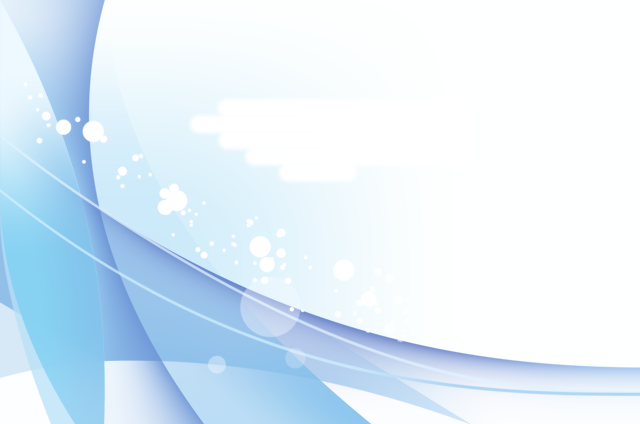
Write a Shadertoy shader that draws this background.

```glsl
// Flowing translucent blue ribbons with white bubbles over a pale sky gradient.

float hash(float n) { return fract(sin(n * 127.1) * 43758.55); }

// Antialiased step: 1 where d is positive
float inside(float d) {
    float w = 0.9 / iResolution.y;
    return smoothstep(-w, w, d);
}

float disc(vec2 p, vec2 center, float radius) {
    return inside(radius - length(p - center));
}

// Soft light line; d is the vertical distance to its curve
float hairline(float d, float width) {
    return 1.0 - smoothstep(width * 0.4, width + 1.0 / iResolution.y, abs(d));
}

// Sky glow, fading to white upward and to the right
vec3 sky(vec2 p) {
    float glow = (1.0 - smoothstep(0.35, 1.1, p.x)) * (1.0 - smoothstep(0.4, 1.05, p.y));
    vec3 col = mix(vec3(0.995, 1.0, 1.0), vec3(0.82, 0.93, 0.98), glow);
    // White brush strokes
    for (int i = 0; i < 5; i++) {
        float k = float(i);
        float left = i == 4 ? 0.68 : 0.535 + 0.065 * sin(k * 4.7);
        float right = i == 4 ? 0.82 : 1.1;
        vec2 q = p - vec2(clamp(p.x, left, right), 0.745 - 0.038 * k);
        col = mix(col, vec3(1.0), 1.0 - smoothstep(0.012, 0.03, length(q)));
    }
    return col;
}

// Small bubbles scattered along a falling diagonal
float bubbles(vec2 p) {
    float m = 0.0;
    for (int i = 0; i < 80; i++) {
        float k = float(i);
        float t = hash(k + 1.3);
        float spread = hash(k + 31.7) + hash(k + 57.1) - 1.0;
        vec2 c = vec2(0.06 + 0.93 * t, 0.77 - 0.75 * t + 0.22 * t * t + 0.1 * spread);
        float radius = 0.004 + 0.009 * pow(hash(k + 83.9), 3.0);
        m = max(m, disc(p, c, radius) * (1.0 - 0.6 * smoothstep(0.85, 1.0, t)));
    }
    // Large bubbles, each with a smaller companion
    for (int i = 0; i < 4; i++) {
        float k = float(i);
        vec2 c = vec2(0.22 + 0.197 * k, 0.69 - 0.19 * k + 0.027 * k * k);
        m = max(m, disc(p, c, 0.025));
        m = max(m, disc(p, c + vec2(-0.07 + 0.043 * k, 0.01 - 0.026 * k), 0.018));
    }
    return m;
}

void mainImage(out vec4 fragColor, in vec2 fragCoord) {
    vec2 p = fragCoord / iResolution.y;
    p.x *= 1.51 * iResolution.y / iResolution.x;
    float x = p.x, y = p.y;

    // Curves given as heights over x
    float crest = 0.133 + 0.2014 * pow(max(1.55 - x, 0.0), 2.28);
    float lowLine = 0.07 + 0.174 * pow(max(1.5 - x, 0.0), 2.51);
    float arch = 0.15 - (x < 0.3 ? 0.46 : 0.23) * (x - 0.3) * (x - 0.3);
    float wave = 0.287 - 0.6 * x + 0.12 * x * x;

    // Curves given as positions over y
    float leafEdge = 0.247 - 0.294 * pow(abs(y - 0.08), 2.1);
    float stemEdge = 0.21 + 0.51 * (y - 0.73) * (y - 0.73);
    float veilEdge = 0.876 - 1.2255 * y + 0.602 * y * y;
    float leafStart = 0.177 * pow(max(1.0 - y / 0.55, 0.0), 2.0);
    float rimStart = 0.12 * pow(max(1.0 - y / 0.48, 0.0), 1.6);

    float depth = crest - y;
    float below = inside(depth);
    float aboveArch = inside(y - arch);
    float aboveWave = inside(y - wave);
    vec3 col = mix(sky(p), vec3(0.99, 0.995, 1.0), below);

    // Broad ribbon under the crest
    float body = below * aboveArch * (1.0 - smoothstep(0.45, 1.2, x));
    body *= mix(0.35, 1.0, aboveWave);
    col = mix(col, vec3(0.57, 0.75, 0.91), body);
    float tail = below * inside(1.11 - 1.62 * y - x) * aboveArch;
    col = mix(col, vec3(0.63, 0.80, 0.94), 0.45 * tail * smoothstep(0.4, 0.8, x));
    float lilac = exp(-pow(length((p - vec2(0.72, 0.225)) * vec2(1.0, 1.8)) / 0.2, 2.0));
    col = mix(col, vec3(0.78, 0.81, 0.93), 0.65 * below * lilac);

    // Veil to the right of the stem
    float veil = inside(x - stemEdge) * inside(veilEdge - x);
    vec3 veilColor = mix(vec3(0.48, 0.74, 0.92), vec3(0.64, 0.79, 0.93), smoothstep(0.0, 0.35, y));
    col = mix(col, veilColor, veil * below * mix(0.5, 0.85, smoothstep(-0.3, 0.0, x - veilEdge)));
    col = mix(col, vec3(0.77, 0.90, 0.98), 0.5 * veil * (1.0 - below) * (1.0 - smoothstep(0.5, 0.95, y)));

    // Stem: dark toward its right edge, pale at the top and the foot
    float stem = inside(x - leafEdge) * inside(stemEdge - x);
    float across = clamp((x - leafEdge) / max(stemEdge - leafEdge, 0.01), 0.0, 1.0);
    vec3 stemColor = mix(vec3(0.56, 0.75, 0.92), vec3(0.43, 0.59, 0.84), across);
    float topFade = smoothstep(0.65, 1.0, y) * (1.0 - 0.75 * across * across);
    float footFade = (1.0 - aboveArch) * (1.0 - across * across);
    col = mix(col, stemColor, stem * (0.92 - 0.7 * topFade) * (1.0 - 0.85 * footFade));

    // Leaf: cyan in the middle, almost white at the top
    float leaf = inside(leafEdge - x);
    vec3 leafColor = mix(vec3(0.52, 0.82, 0.95), vec3(0.94, 0.98, 1.0), smoothstep(0.38, 0.78, y));
    leafColor = mix(leafColor, vec3(0.50, 0.73, 0.91), 0.65 * smoothstep(0.16, 0.0, leafEdge - x) * smoothstep(0.85, 0.5, y));
    col = mix(col, vec3(0.72, 0.88, 0.97), 0.75 * leaf * inside(x - rimStart));
    col = mix(col, leafColor, leaf * inside(x - leafStart) * mix(0.65, 0.95, smoothstep(0.0, 0.25, y)));

    // Shadow under the crest and light lines
    float shade = exp(-max(depth, 0.0) / 0.032) * smoothstep(0.1, 0.4, x);
    vec3 shadeColor = mix(vec3(0.36, 0.47, 0.77), vec3(0.58, 0.74, 0.92), smoothstep(0.95, 1.51, x));
    col = mix(col, shadeColor, 0.85 * below * shade);
    float upper = hairline(y - crest + 0.06 * smoothstep(0.2, 1.3, x), 0.0035);
    float lower = hairline(y - lowLine, 0.0035);
    col = mix(col, vec3(0.88, 0.95, 1.0), 0.75 * upper);
    col = mix(col, mix(vec3(0.82, 0.94, 1.0), vec3(0.60, 0.80, 0.94), smoothstep(0.8, 1.1, x)), 0.75 * lower);

    // Translucent and solid bubbles
    float halo = max(disc(p, vec2(0.638, 0.276), 0.071), 0.6 * disc(p, vec2(0.697, 0.155), 0.024));
    halo = max(halo, disc(p, vec2(0.512, 0.14), 0.021));
    col = mix(col, vec3(0.97, 0.98, 1.0), 0.4 * halo);
    col = mix(col, vec3(1.0), bubbles(p));
    fragColor = vec4(col, 1.0);
}
```
